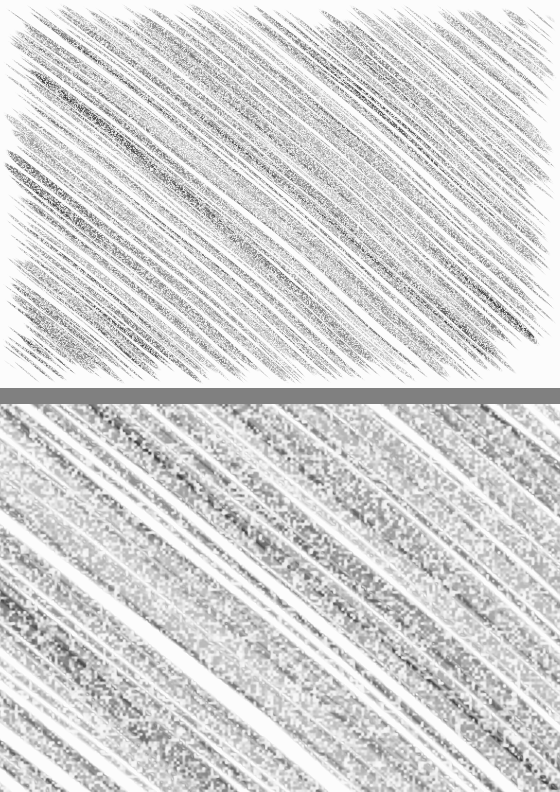
Top: the whole. Bottom: its middle third, enlarged.
Write a WebGL 1 fragment shader that draws this pattern.

```glsl
precision highp float;
uniform vec2 u_resolution;

const vec2 STROKE_DIR = vec2(0.766, -0.643);
const vec2 STROKE_NORMAL = vec2(0.643, 0.766);
const vec3 PAPER = vec3(0.99);
const vec3 GRAPHITE = vec3(0.16);

float hash(vec2 p) {
  vec3 q = fract(vec3(p.xyx) * 0.1031);
  q += dot(q, q.yzx + 33.33);
  return fract((q.x + q.y) * q.z);
}

float noise(vec2 p) {
  vec2 cell = floor(p);
  vec2 f = fract(p);
  f = f * f * (3.0 - 2.0 * f);
  float low = mix(hash(cell), hash(cell + vec2(1.0, 0.0)), f.x);
  float high = mix(hash(cell + vec2(0.0, 1.0)), hash(cell + 1.0), f.x);
  return mix(low, high, f.y);
}

// Distance along the stroke direction to the near and far sheet margins
vec2 marginDistances(vec2 p, float aspect, float margin) {
  float toStart = min((p.x - margin) / STROKE_DIR.x,
                      (1.0 - margin - p.y) / -STROKE_DIR.y);
  float toEnd = min((aspect - margin - p.x) / STROKE_DIR.x,
                    (p.y - margin) / -STROKE_DIR.y);
  float cutCorner = (aspect - 0.16 - p.x + p.y) * 0.71;
  return vec2(toStart, min(toEnd, cutCorner));
}

// One layer of hatching: returns the pencil pressure, 0 to 1
float hatching(vec2 st, vec2 ends, float spacing, vec2 widths,
               vec2 pressures, float tooth, float seed) {
  float lane = floor(st.y / spacing);
  float bare = 1.0;
  for (int k = -3; k <= 3; k++) {
    float id = lane + float(k);
    vec2 key = vec2(id + 50.0, seed);
    float jitter = hash(key) - 0.5;
    float tilt = (hash(key + 7.3) - 0.5) * 0.034;
    float wobble = (noise(vec2(st.x * 7.0 + 20.0, id * 3.7 + seed)) - 0.5) * 0.006;
    float center = (id + 0.5 + jitter * 0.9) * spacing + tilt * st.x + wobble;

    // Ragged ends, cut short by a brief taper
    vec2 start = vec2(hash(key + 13.1), hash(key + 29.7)) * 0.1 - 0.02;
    vec2 fade = smoothstep(vec2(0.0), vec2(0.06), ends - start);
    float taper = fade.x * fade.y;

    // Width and pressure drift along the stroke
    float drift = noise(vec2(st.x * 3.0 + 40.0, id * 5.3 + seed));
    float weight = hash(key + 41.9);
    float halfWidth = mix(widths.x, widths.y, hash(key + 3.1));
    halfWidth *= (0.7 + 0.6 * drift) * (0.4 + 0.6 * taper);
    float dist = abs(st.y - center) + (tooth - 0.5) * 0.0025;
    float body = 1.0 - smoothstep(halfWidth - 0.0014, halfWidth + 0.0014, dist);
    float pressure = mix(pressures.x, pressures.y, weight * weight);
    pressure *= (0.8 + 0.4 * drift) * smoothstep(0.0, 0.35, taper);
    bare *= 1.0 - body * pressure;
  }
  return 1.0 - bare;
}

void main() {
  vec2 p = gl_FragCoord.xy / u_resolution.y;
  float aspect = u_resolution.x / u_resolution.y;

  // Stroke space: x along the stroke, y across, with a slight bow
  float along = dot(p, STROKE_DIR) - 0.23;
  float across = dot(p, STROKE_NORMAL) + 0.05 * along * along;
  across += (noise(p * 2.5 + 9.0) - 0.5) * 0.014;
  vec2 st = vec2(along, across);
  vec2 ends = marginDistances(p, aspect, 0.016);

  // Paper tooth
  float tooth = 0.75 * noise(p * 410.0) + 0.25 * noise(p.yx * 230.0 + 31.0);
  float grain = mix(0.08, 1.0, smoothstep(0.12, 0.84, tooth));

  // Broad pale strokes below narrow dark ones
  float broad = hatching(st, ends, 0.0185, vec2(0.0028, 0.0105),
                         vec2(0.34, 0.56), tooth, 11.0);
  float fine = hatching(st, ends, 0.0125, vec2(0.0014, 0.0032),
                        vec2(0.34, 0.62), tooth, 67.0);
  float pressure = 1.0 - (1.0 - broad) * (1.0 - fine);

  // Occasional heavier bands
  float band = noise(vec2(along * 1.6 + 5.0, across * 17.0));
  pressure *= 0.86 + 0.32 * smoothstep(0.5, 0.9, band);

  float ink = clamp(pressure * grain, 0.0, 1.0);
  gl_FragColor = vec4(mix(PAPER, GRAPHITE, ink), 1.0);
}
```
